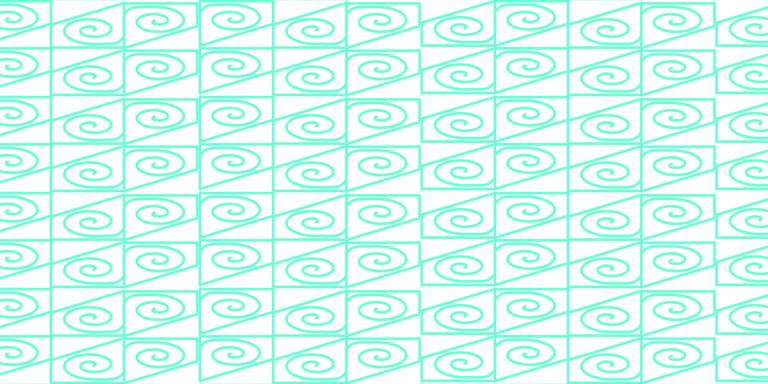
Reproduce this pattern procedurally as a WebGL 2 fragment shader.

```glsl
#version 300 es
precision highp float;
// Rows of mint wedge-shaped frames, each holding a spiral, every other one turned upside down.

#define ROWS 8.0          // rows down the canvas; one row is one unit
#define WEDGE_W 1.525     // wedge width
#define SHORT_SIDE 0.475  // height of the wedge's short wall
#define TALL_SIDE 0.93    // height of its tall wall
#define GROUP_W 6.144     // four wedges plus a narrow gap
#define LINE_W 0.056
#define SPIRAL_START 0.0625
#define SPIRAL_GROWTH 0.171  // radius gained per half turn
#define SPIRAL_SQUASH 0.45
#define ROW_SHIFT 0.015   // lift of alternate rows
#define INK vec3(0.41, 1.0, 0.83)

uniform vec2 u_resolution;
out vec4 fragColor;

const float PI = 3.14159265;
const float TURN_END = 3.5 * PI;
const vec2 SPIRAL_CENTER = vec2(0.854, 0.37);

float segmentDistance(vec2 p, vec2 a, vec2 b) {
    vec2 ab = b - a;
    vec2 ap = p - a;
    return length(ap - ab * clamp(dot(ap, ab) / dot(ab, ab), 0.0, 1.0));
}

// Outline with a flat base and a slanted lid
float frameDistance(vec2 p) {
    vec2 baseRight = vec2(WEDGE_W, 0.0);
    vec2 lidLeft = vec2(0.0, SHORT_SIDE);
    vec2 lidRight = vec2(WEDGE_W, TALL_SIDE);
    float walls = min(segmentDistance(p, vec2(0.0), lidLeft),
                      segmentDistance(p, baseRight, lidRight));
    float lids = min(segmentDistance(p, vec2(0.0), baseRight),
                     segmentDistance(p, lidLeft, lidRight));
    return min(walls, lids);
}

vec2 spiralPoint(float angle) {
    float radius = SPIRAL_START + SPIRAL_GROWTH * angle / PI;
    return SPIRAL_CENTER + radius * vec2(cos(angle), SPIRAL_SQUASH * sin(angle));
}

// Runs from the spiral's lowest point to the tall wall
vec2 tailPoint(float s) {
    vec2 start = spiralPoint(TURN_END);
    return start + vec2((WEDGE_W - start.x) * s, 0.16 * pow(s, 7.0));
}

float spiralDistance(vec2 p) {
    float d = 1e3;
    vec2 last = spiralPoint(-0.4);
    for (int i = 1; i <= 44; i++) {
        vec2 next = spiralPoint(mix(-0.4, TURN_END, float(i) / 44.0));
        d = min(d, segmentDistance(p, last, next));
        last = next;
    }
    for (int i = 1; i <= 12; i++) {
        vec2 next = tailPoint(float(i) / 12.0);
        d = min(d, segmentDistance(p, last, next));
        last = next;
    }
    return d;
}

// Left edge (x) and slot in its group of four (y) of a column
vec2 columnLayout(float column) {
    float seam = step(3.0, column);  // one wedge is skipped at the seam
    float k = column + 1.0 + seam;
    float slot = mod(k, 4.0);
    float left = -1.99 - 1.5125 * seam + floor(k / 4.0) * GROUP_W + slot * WEDGE_W;
    return vec2(left, slot);
}

// Height of the flat base above the row line
float baseHeight(float slot) {
    return slot < 0.5 ? 0.042 : slot < 1.5 ? 0.969 : slot < 2.5 ? 0.0 : 0.921;
}

void main() {
    vec2 p = gl_FragCoord.xy / u_resolution.y * ROWS;
    float pixel = ROWS / u_resolution.y;
    float nearColumn = floor((p.x + 0.465) / 1.535);
    float d = 1e3;

    for (int i = -1; i <= 1; i++) {
        vec2 layout_ = columnLayout(nearColumn + float(i));
        bool turned = mod(layout_.y, 2.0) > 0.5;
        for (int j = -1; j <= 1; j++) {
            float row = floor(p.y) + float(j);
            float rowY = row + 0.008 + ROW_SHIFT * (1.0 - mod(row, 2.0));
            vec2 q = p - vec2(layout_.x, rowY + baseHeight(layout_.y));
            if (turned) q = vec2(WEDGE_W - q.x, -q.y);
            d = min(d, frameDistance(q));
            // The spiral stays within its own frame
            if (q.x > 0.0 && q.x < WEDGE_W && q.y > 0.0 && q.y < TALL_SIDE)
                d = min(d, spiralDistance(q));
        }
    }

    float edge = d - 0.5 * LINE_W;
    float ink = 1.0 - smoothstep(-0.75 * pixel, 0.75 * pixel, edge);
    fragColor = vec4(mix(vec3(1.0), INK, ink), 1.0);
}
```
